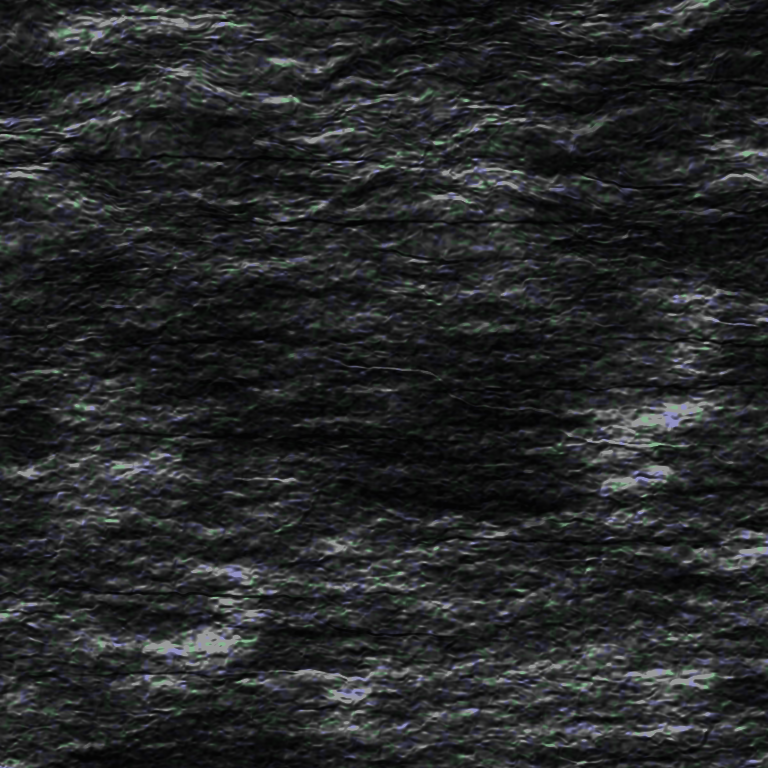
Reproduce this texture procedurally as a three.js fragment shader.

```glsl
// Charred, weathered wood: gritty dark horizontal grain with ledges, cracks and pale worn patches.
varying vec2 vUv;

const float DARK_TONE = 0.055;               // soot in the hollows
const float LIGHT_TONE = 0.20;               // worn, ashy wood
const float MIN_TONE = 0.015;
const float MAX_TONE = 0.6;
const vec3 NEUTRAL_TINT = vec3(0.99, 1.0, 1.0);
const vec3 BLUE_TINT = vec3(0.94, 0.94, 1.28);
const vec3 GREEN_TINT = vec3(0.87, 1.17, 0.94);
const vec2 GRAIN_SCALE = vec2(8.0, 27.0);    // coarsest fibres, long across
const vec2 GRAIN_GROWTH = vec2(2.1, 1.75);   // finer fibres grow shorter
const vec2 PATCH_SCALE = vec2(6.0, 7.5);     // worn and sooty areas
const vec2 PATCH_GROWTH = vec2(1.9, 2.2);
const vec2 LIGHT_STEP = vec2(-0.0009, 0.0027); // towards the light
const float RELIEF = 6.6;
const float LEDGE_HEIGHT = 0.24;
const float FLAKE_HEIGHT = 0.13;
const float CRACK_ROWS = 11.0;
const float CRACK_WIDTH = 0.0022;
const float GRIT = 0.8;

float hash(vec2 p) {
  return fract(sin(dot(p, vec2(127.1, 311.7))) * 43758.5453);
}

float noise(vec2 p) {
  vec2 cell = floor(p);
  vec2 f = fract(p);
  f = f * f * (3.0 - 2.0 * f);
  float low = mix(hash(cell), hash(cell + vec2(1.0, 0.0)), f.x);
  float high = mix(hash(cell + vec2(0.0, 1.0)), hash(cell + vec2(1.0, 1.0)), f.x);
  return mix(low, high, f.y);
}

// Layered noise; each layer is finer and weaker by the given factors.
float layers(vec2 p, vec2 growth, float decay) {
  float sum = 0.0;
  float amplitude = 1.0;
  for (int i = 0; i < 5; i++) {
    sum += amplitude * noise(p);
    p = p * growth + vec2(17.3, 9.1);
    amplitude *= decay;
  }
  return sum;
}

// Roughly displaces the fibres, more strongly in the knotty upper part.
vec2 bend(vec2 p) {
  float knots = mix(0.25, 0.9, smoothstep(0.5, 0.85, p.y));
  vec2 broad = vec2(noise(p * vec2(6.0, 9.0) + 31.0), noise(p * vec2(5.0, 8.0) + 57.0)) - 0.5;
  vec2 rough = vec2(noise(p * vec2(22.0, 34.0) + 3.0), noise(p * vec2(24.0, 30.0) + 77.0)) - 0.5;
  vec2 ragged = vec2(noise(p * 90.0 + 14.0), noise(p * 84.0 + 90.0)) - 0.5;
  return p + knots * (broad * vec2(0.04, 0.04) + rough * vec2(0.02, 0.014))
           + ragged * vec2(0.008, 0.004);
}

// Fibres with sharp-edged ledges and smaller flakes on top.
float woodHeight(vec2 p) {
  vec2 q = bend(p);
  float fibres = layers(q * GRAIN_SCALE, GRAIN_GROWTH, 0.62);
  float ledge = smoothstep(0.47, 0.53, noise(q * vec2(6.0, 20.0) + 83.0));
  float flake = smoothstep(0.42, 0.58, noise(q * vec2(20.0, 46.0) + 29.0));
  float mask = smoothstep(0.4, 0.7, noise(p * vec2(9.0, 12.0) + 12.0));
  return fibres + LEDGE_HEIGHT * mask * ledge + FLAKE_HEIGHT * flake;
}

// Broken splits: x is the dark gap, y the lit lip below it.
vec2 cracks(vec2 p) {
  vec2 result = vec2(0.0);
  for (float row = 0.0; row < CRACK_ROWS; row++) {
    float level = (row + hash(vec2(row, 4.7))) / CRACK_ROWS;
    float wobble = (noise(vec2(p.x * 5.0, row * 7.0)) - 0.5) * 0.014
                 + (noise(vec2(p.x * 22.0, row * 7.0 + 3.0)) - 0.5) * 0.007
                 + (noise(vec2(p.x * 80.0, row * 7.0 + 5.0)) - 0.5) * 0.004;
    float d = (p.y - level - wobble) / CRACK_WIDTH;
    float reach = smoothstep(0.45, 0.75, noise(vec2(p.x * 4.5, row * 5.0 + 40.0)));
    float broken = smoothstep(0.3, 0.8, noise(vec2(p.x * 26.0, row * 9.0 + 60.0)));
    float lip = (d + 2.0) / 1.3;
    result = max(result, reach * vec2(exp(-d * d), broken * exp(-lip * lip)));
  }
  return result;
}

void main() {
  vec2 p = vUv;

  // Soot and wear, blended in log space to keep the hollows deep.
  float wear = layers(bend(p) * PATCH_SCALE + 5.0, PATCH_GROWTH, 0.55) / 2.1;
  float tone = DARK_TONE * pow(LIGHT_TONE / DARK_TONE, smoothstep(0.2, 0.8, wear));

  // A few scraped, paler spots.
  float scrape = smoothstep(0.55, 0.9, noise(bend(p) * vec2(9.0, 24.0) + 44.0));
  tone *= 1.0 + 0.9 * scrape * smoothstep(0.48, 0.7, wear);

  // Light grazing the fibres from above.
  float slope = woodHeight(p) - woodHeight(p + LIGHT_STEP);
  tone *= exp(clamp(slope * RELIEF, -1.3, 1.3));

  // Splits and their bright lower edges.
  vec2 crack = cracks(p);
  tone *= (1.0 - 0.75 * crack.x) * (1.0 + 0.6 * crack.y);

  // Grit and fine dust.
  tone *= 1.0 + GRIT * (noise(p * vec2(150.0, 220.0) + 7.0) - 0.5);
  tone += (noise(p * vec2(210.0, 250.0)) - 0.5) * 0.035;

  // Faint blue and green mottling.
  float hue = noise(p * vec2(100.0, 130.0) + 21.0);
  vec3 tint = mix(NEUTRAL_TINT, BLUE_TINT, smoothstep(0.64, 0.85, hue));
  tint = mix(tint, GREEN_TINT, 1.0 - smoothstep(0.14, 0.32, hue));

  gl_FragColor = vec4(clamp(tone, MIN_TONE, MAX_TONE) * tint, 1.0);
}
```
